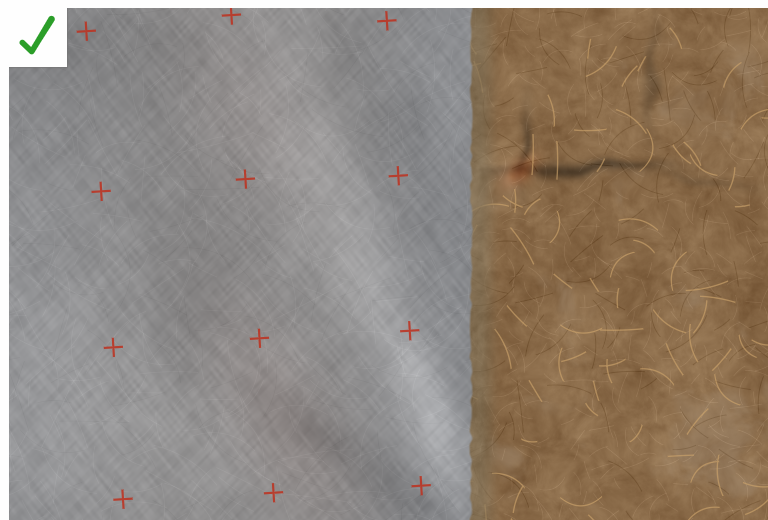
A Shadertoy shader for this texture:

```glsl
// A pale fleece sheet with red crosses, laid over tan fibrous wool.
// Gaussian folds shade the fleece; fbm, soft cracks and scattered curved
// strands build the wool. A white margin and a ticked corner box go on top.

const float SHEET_EDGE = 0.906;
const vec2 MARGIN = vec2(0.0173, 0.9846);   // left edge, top edge
const vec2 BOX = vec2(0.129, 0.871);        // right edge, bottom edge
const float CROSS_ARM = 0.0185;
const float CROSS_WIDTH = 0.0021;
const vec3 FLEECE = vec3(0.553, 0.549, 0.550);
const vec3 WOOL_DARK = vec3(0.43, 0.305, 0.18);
const vec3 WOOL_LIGHT = vec3(0.64, 0.52, 0.38);
const vec3 STRAW = vec3(0.80, 0.64, 0.42);
const vec3 CROSS_RED = vec3(0.74, 0.20, 0.13);
const vec3 TICK_GREEN = vec3(0.17, 0.62, 0.16);
const vec3 PAPER = vec3(0.995);

float hash(vec2 p) {
    return fract(sin(dot(p, vec2(127.1, 311.7))) * 43758.5453);
}

float noise(vec2 p) {
    vec2 i = floor(p), f = fract(p);
    f = f * f * (3.0 - 2.0 * f);
    return mix(mix(hash(i), hash(i + vec2(1, 0)), f.x),
               mix(hash(i + vec2(0, 1)), hash(i + vec2(1, 1)), f.x), f.y);
}

float fbm(vec2 p) {
    float sum = 0.0, amp = 0.5;
    for (int i = 0; i < 5; i++) {
        sum += amp * noise(p);
        p = mat2(1.6, 1.2, -1.2, 1.6) * p + 7.3;
        amp *= 0.55;
    }
    return sum / 1.06;
}

float cover(float d, float px) { return clamp(0.5 - d / px, 0.0, 1.0); }

vec2 turn(vec2 d, float a) {
    return vec2(d.x * cos(a) + d.y * sin(a), d.y * cos(a) - d.x * sin(a));
}

// Soft elliptical patch whose first axis points along the angle
float blob(vec2 p, vec2 centre, vec2 radii, float angle) {
    vec2 q = turn(p - centre, angle) / radii;
    return exp(-dot(q, q));
}

float segment(vec2 p, vec2 a, vec2 b) {
    vec2 d = b - a;
    return length(p - a - d * clamp(dot(p - a, d) / dot(d, d), 0.0, 1.0));
}

// Randomly turned, slightly curved strands, at most one per cell
float strands(vec2 p, float cell, float halfWidth, float density, float px) {
    vec2 id = floor(p / cell);
    float sum = 0.0;
    for (int y = -1; y <= 1; y++)
    for (int x = -1; x <= 1; x++) {
        vec2 c = id + vec2(x, y);
        float pick = hash(c + 31.7);
        if (pick > density) continue;
        vec2 seat = c + vec2(hash(c), hash(c + 17.1));
        vec2 q = turn(p - seat * cell, 6.283 * hash(c + 5.9));
        q.y += (hash(c + 73.3) - 0.5) * q.x * q.x / cell;
        float halfLength = cell * (0.3 + 0.6 * pick / density);
        sum += cover(max(abs(q.y) - halfWidth, abs(q.x) - halfLength), px);
    }
    return min(sum, 1.5);
}

vec3 fleece(vec2 p, float px) {
    float shade = 0.0;
    shade -= 0.055 * blob(p, vec2(0.38, 0.48), vec2(0.20, 0.075), 1.4);
    shade -= 0.075 * blob(p, vec2(0.69, 0.11), vec2(0.23, 0.045), -0.62);
    shade -= 0.050 * blob(p, vec2(0.75, 0.76), vec2(0.24, 0.075), -1.1);
    shade -= 0.035 * blob(p, vec2(0.20, 0.90), vec2(0.28, 0.16), 0.0);
    shade += 0.055 * blob(p, vec2(0.57, 0.80), vec2(0.24, 0.10), -1.2);
    shade += 0.080 * blob(p, vec2(0.71, 0.43), vec2(0.20, 0.065), -1.25);
    shade += 0.110 * blob(p, vec2(0.83, 0.20), vec2(0.16, 0.05), -1.25);
    shade += 0.045 * blob(p, vec2(0.12, 0.22), vec2(0.32, 0.28), 0.0);
    shade += 0.06 * (fbm(p * vec2(14.0, 10.0)) - 0.5);
    shade += 0.05 * (noise(turn(p, -0.9) * vec2(25.0, 160.0)) - 0.5);
    shade += 0.04 * (noise(turn(p, 0.8) * vec2(30.0, 190.0)) - 0.5);
    for (int i = 0; i < 4; i++) {
        float side = i < 3 ? 0.030 : -0.025;
        shade += side * strands(p + float(i) * 3.71, 0.085, 0.0006, 0.9, px);
    }
    float warm = blob(p, vec2(0.54, 0.20), vec2(0.25, 0.10), -1.1)
               + 0.6 * blob(p, vec2(0.48, 0.78), vec2(0.2, 0.12), -1.2);
    float cool = smoothstep(0.6, 0.9, p.x) + 0.7 * smoothstep(0.4, 0.0, p.x);
    return FLEECE + shade + warm * vec3(0.022, 0.002, -0.004)
         + cool * vec3(-0.008, 0.002, 0.014);
}

vec3 wool(vec2 p, float px) {
    vec2 w = p + 0.03 * vec2(noise(p * 18.0), noise(p * 18.0 + 40.0));
    float tone = 0.52 + 0.75 * (fbm(w * 13.0) - 0.5) + 0.55 * (fbm(w * 55.0) - 0.5);
    vec3 col = mix(WOOL_DARK, WOOL_LIGHT, clamp(tone, 0.0, 1.0));
    col = mix(col, vec3(0.62, 0.53, 0.43), 0.5 * smoothstep(0.55, 0.8, fbm(w * 9.0 + 20.0)));
    // Creases between the clumps
    float crack = blob(w, vec2(1.13, 0.685), vec2(0.14, 0.013), 0.06)
                + 0.7 * blob(w, vec2(1.02, 0.73), vec2(0.075, 0.012), 1.5)
                + 0.5 * blob(w, vec2(1.27, 0.87), vec2(0.09, 0.012), 1.55)
                + 0.3 * blob(w, vec2(1.36, 0.67), vec2(0.10, 0.012), -0.1);
    col *= 1.0 - 0.42 * min(crack, 1.0);
    col += vec3(0.10, -0.01, -0.04) * blob(p, vec2(1.0, 0.67), vec2(0.035, 0.02), 0.7);
    col -= 0.07 * strands(p + 2.3, 0.06, 0.0009, 0.6, px);
    col += 0.06 * strands(p + 5.1, 0.035, 0.0006, 0.8, px);
    col = mix(col, STRAW, 0.65 * min(strands(p, 0.047, 0.0013, 0.28, px), 1.0));
    // Greyed nap beside the sheet
    float nap = 1.0 - smoothstep(0.015, 0.06, p.x - SHEET_EDGE);
    return mix(col, vec3(0.49, 0.43, 0.33) + 0.2 * (tone - 0.5), 0.7 * nap);
}

float crosses(vec2 p, float px) {
    vec2 start[3] = vec2[3](vec2(0.166, 0.940), vec2(0.445, 0.971), vec2(0.744, 0.960));
    vec2 pace[3] = vec2[3](vec2(0.031, -0.312), vec2(0.027, -0.320), vec2(0.022, -0.298));
    vec2 bend[3] = vec2[3](vec2(-0.0025, 0.004), vec2(0.0, 0.0046), vec2(0.0));
    float ink = 0.0;
    for (int i = 0; i < 3; i++)
    for (int j = 0; j < 4; j++) {
        float k = float(j);
        vec2 q = abs(turn(p - start[i] - k * pace[i] - k * k * bend[i], 0.06));
        float d = max(min(q.x, q.y) - CROSS_WIDTH, max(q.x, q.y) - CROSS_ARM);
        ink = max(ink, cover(d, px));
    }
    return ink;
}

void mainImage(out vec4 fragColor, in vec2 fragCoord) {
    vec2 p = fragCoord / iResolution.y;
    float px = 1.0 / iResolution.y;
    float edge = SHEET_EDGE + 0.006 * (noise(vec2(p.y * 70.0, 3.0)) - 0.5);
    vec3 sheet = mix(fleece(p, px), CROSS_RED, 0.88 * crosses(p, px));
    vec3 col = mix(wool(p, px), sheet, smoothstep(0.003, -0.003, p.x - edge));

    // Margin, box rim and box
    float box = max(p.x - BOX.x, BOX.y - p.y);
    float margin = min(p.x - MARGIN.x, MARGIN.y - p.y);
    col = mix(col, vec3(0.38), 0.6 * cover(box - 0.002, px));
    col = mix(col, PAPER, max(cover(box, px), cover(margin, px)));

    // Tick with a stroke that widens toward its tip
    float tick = min(segment(p, vec2(0.043, 0.918), vec2(0.061, 0.901)),
                     segment(p, vec2(0.061, 0.901), vec2(0.099, 0.963)));
    col = mix(col, TICK_GREEN, cover(tick - 0.0055 - 0.02 * max(p.y - 0.92, 0.0), px));
    fragColor = vec4(clamp(col, 0.0, 1.0), 1.0);
}
```
